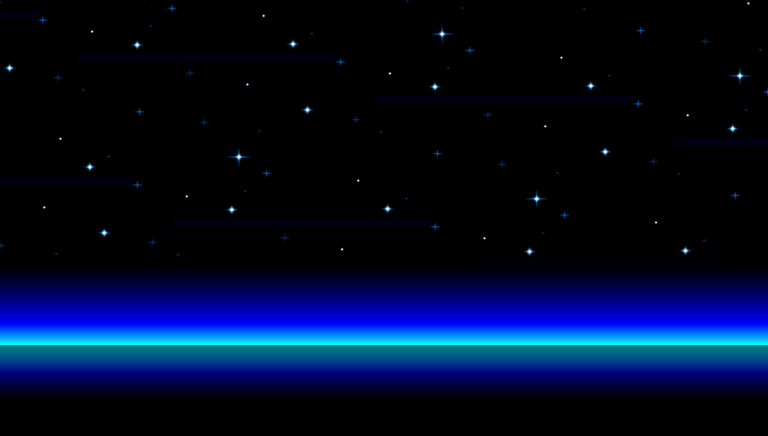
This background is drawn by a Shadertoy shader. Its source:

```glsl
#define HORIZON 0.2087
#define SKY_GLOW 0.190
#define CYAN_GLOW 0.049
#define SEA_GLOW 0.133
#define TEAL_GLOW 0.062
#define STARS_PER_CELL 17
#define CELL_ORIGIN vec2(0.548, 0.640)
#define STAR_STEP vec2(0.639, 0.7955)
#define STAR_BLUE vec3(0.03, 0.45, 0.92)
#define STAR_WHITE vec3(0.88, 0.97, 1.0)
#define BAND_COLOR vec3(0.0, 0.0, 0.065)

// Skewed lattice on which the star field repeats
const mat2 LATTICE = mat2(0.683, -0.096, 0.466, 0.282);

// Offset from the nearest lattice copy of a point given in cell coordinates
vec2 nearestCopy(vec2 cell, vec2 point) {
    vec2 d = cell - point;
    return LATTICE * (d - round(d));
}

float ray(float along, float across, float reach, float width) {
    float q = across / width;
    return exp(-q * q) * max(0.0, 1.0 - abs(along) / reach);
}

vec3 star(vec2 d, float reach, float glow, float coreSize, float px) {
    float width = max(0.0021, 0.6 * px);
    float rays = max(ray(d.x, d.y, reach, width), ray(d.y, d.x, reach * 0.8, width));
    float coreWidth = max(coreSize, 0.6 * px);
    float core = coreSize > 0.0 ? exp(-dot(d, d) / (coreWidth * coreWidth)) : 0.0;
    return STAR_BLUE * glow * rays + STAR_WHITE * core;
}

vec3 starField(vec2 cell, float px) {
    vec3 light = vec3(0.0);
    for (int i = 0; i < STARS_PER_CELL; i++) {
        float n = float(i);
        vec2 jitter = 0.06 * sin(n * (n - 1.0) * vec2(2.4, 3.7));
        vec2 d = nearestCopy(cell, n * STAR_STEP + jitter);
        // Ranks: one giant, bright stars, blue crosses, then specks
        float reach = i == 0 ? 0.028 : i < 4 ? 0.016 : i < 10 ? 0.013 : 0.005;
        float glow = i < 4 ? 1.0 : i < 7 ? 0.85 : 0.45;
        float coreSize = i < 4 ? 0.0048 : i < 10 ? 0.0 : i < 13 ? 0.0023 : 0.0;
        light += star(d, reach, glow, coreSize, px);
    }
    return light;
}

// Faint flat streak repeated with the stars
float skyBand(vec2 cell, float px) {
    vec2 centre = inverse(LATTICE) * vec2(0.144, -0.151);
    vec2 edge = abs(nearestCopy(cell, centre)) - vec2(0.298, 0.0095);
    return 1.0 - smoothstep(-0.5 * px, 0.5 * px, max(edge.x, edge.y));
}

vec3 glowAbove(float height) {
    float blue = 1.0 - clamp((height - CYAN_GLOW) / (SKY_GLOW - CYAN_GLOW), 0.0, 1.0);
    float green = clamp(1.0 - height / CYAN_GLOW, 0.0, 1.0);
    return vec3(0.08 * pow(green, 6.0), green, pow(blue, 1.4));
}

vec3 glowBelow(float depth) {
    float green = 0.53 * pow(clamp(1.0 - depth / TEAL_GLOW, 0.0, 1.0), 0.8);
    float blue = 0.53 * (1.0 - smoothstep(0.045, SEA_GLOW, depth));
    return vec3(0.0, green, blue);
}

void mainImage(out vec4 fragColor, in vec2 fragCoord) {
    float px = 1.0 / iResolution.y;
    vec2 p = fragCoord * px;
    float height = p.y - HORIZON;

    // Horizon glow and its dimmer reflection
    float above = smoothstep(-0.5 * px, 0.5 * px, height);
    vec3 color = mix(glowBelow(max(-height, 0.0)), glowAbove(max(height, 0.0)), above);

    // Stars and streaks fade out before the glow
    vec2 cell = inverse(LATTICE) * (p - CELL_ORIGIN);
    float sky = smoothstep(SKY_GLOW - 0.01, SKY_GLOW + 0.005, height);
    color += sky * (BAND_COLOR * skyBand(cell, px) + starField(cell, px));

    fragColor = vec4(min(color, 1.0), 1.0);
}
```
